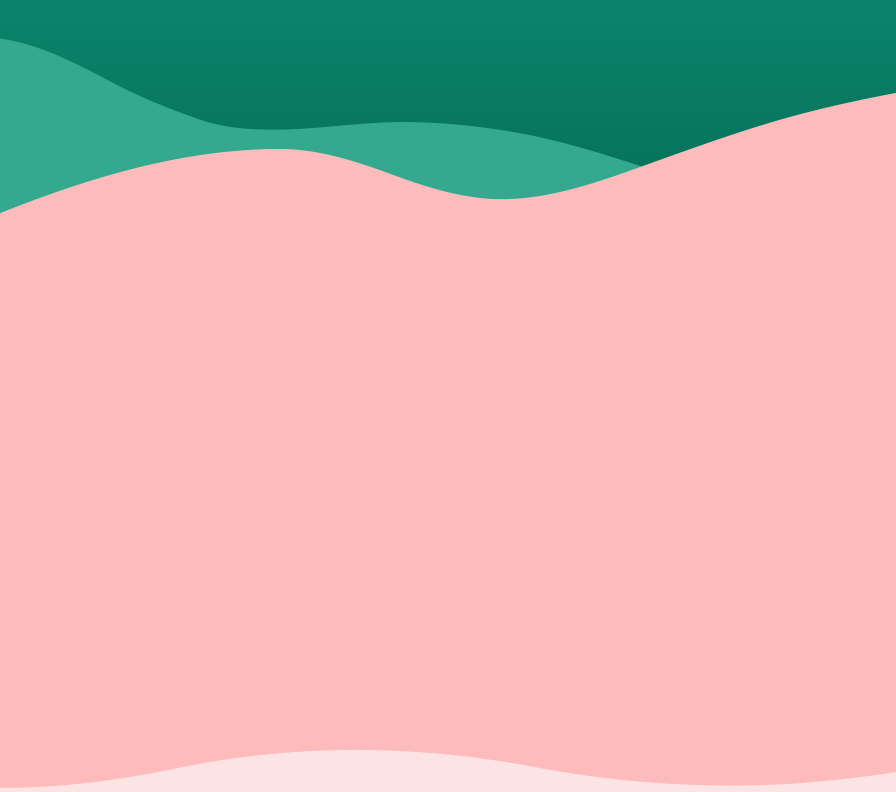
This background is drawn by a Shadertoy shader. Its source:

```glsl
const vec3 SKY_TOP    = vec3(0.047, 0.516, 0.420);
const vec3 SKY_BOTTOM = vec3(0.024, 0.455, 0.365);
const vec3 TEAL       = vec3(0.204, 0.663, 0.565);
const vec3 PINK       = vec3(0.992, 0.737, 0.735);
const vec3 PALE_PINK  = vec3(0.992, 0.896, 0.896);
const float SKY_BASE  = 0.79;  // height where the sky gradient ends
const float EDGE_SOFT = 1.0;   // edge width in screen pixels

// Wave knots: position, height, slope, in fractions of the canvas
const int KNOT_COUNT = 8;
const vec3 TEAL_WAVE[KNOT_COUNT] = vec3[KNOT_COUNT](
    vec3(0.0, 0.9513, -0.147), vec3(0.1237, 0.8968, -0.600),
    vec3(0.2214, 0.8496, -0.396), vec3(0.3060, 0.8363, 0.0),
    vec3(0.4492, 0.8459, 0.0), vec3(0.5729, 0.8333, -0.193),
    vec3(0.7161, 0.7898, -0.374), vec3(1.0, 0.66, -0.5));
const vec3 PINK_WAVE[KNOT_COUNT] = vec3[KNOT_COUNT](
    vec3(0.0, 0.7308, 0.453), vec3(0.1432, 0.7854, 0.295),
    vec3(0.3125, 0.8119, 0.0), vec3(0.4362, 0.7802, -0.419),
    vec3(0.5599, 0.7485, 0.0), vec3(0.7161, 0.7898, 0.408),
    vec3(0.8594, 0.8451, 0.340), vec3(1.0, 0.8827, 0.215));
const vec3 PALE_WAVE[KNOT_COUNT] = vec3[KNOT_COUNT](
    vec3(0.0, 0.0052, 0.0), vec3(0.1953, 0.0295, 0.238),
    vec3(0.3971, 0.0531, 0.0), vec3(0.5990, 0.0310, -0.215),
    vec3(0.8203, 0.0081, 0.0), vec3(1.0, 0.0251, 0.170),
    vec3(1.2, 0.05, 0.0), vec3(1.4, 0.05, 0.0));

// Cubic Hermite segment between two knots
float hermite(vec3 a, vec3 b, float x) {
    float span = b.x - a.x;
    float t = (x - a.x) / span;
    float s = 1.0 - t;
    float blend = t * t * (3.0 - 2.0 * t);
    return mix(a.y, b.y, blend) + span * t * s * (a.z * s - b.z * t);
}

float waveHeight(vec3 knots[KNOT_COUNT], float x) {
    float height = knots[0].y;
    for (int i = 0; i < KNOT_COUNT - 1; i++) {
        if (x >= knots[i].x) height = hermite(knots[i], knots[i + 1], x);
    }
    return height;
}

// Antialiased fill below a wave
float fillBelow(float height, float y) {
    return clamp(0.5 + (height - y) * iResolution.y / EDGE_SOFT, 0.0, 1.0);
}

void mainImage(out vec4 fragColor, in vec2 fragCoord) {
    vec2 uv = fragCoord / iResolution.xy;

    // Sky gradient
    float skyDepth = clamp((1.0 - uv.y) / (1.0 - SKY_BASE), 0.0, 1.0);
    vec3 color = mix(SKY_TOP, SKY_BOTTOM, skyDepth);

    // Waves, back to front
    color = mix(color, TEAL, fillBelow(waveHeight(TEAL_WAVE, uv.x), uv.y));
    color = mix(color, PINK, fillBelow(waveHeight(PINK_WAVE, uv.x), uv.y));
    color = mix(color, PALE_PINK, fillBelow(waveHeight(PALE_WAVE, uv.x), uv.y));

    fragColor = vec4(color, 1.0);
}
```
